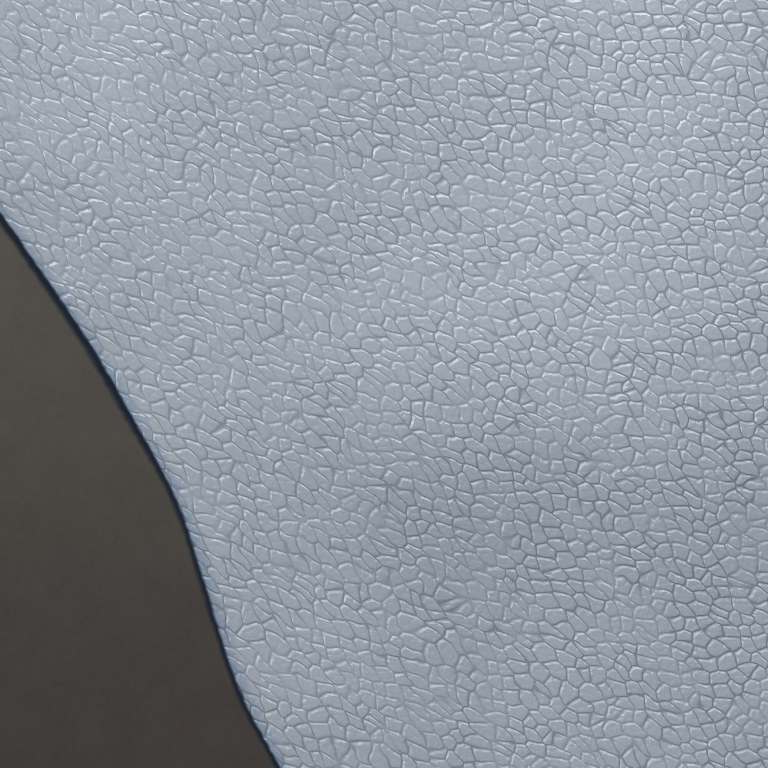
A WebGL 1 fragment shader for this texture:

```glsl
precision highp float;
// Pale blue-grey leather with a curved cut edge over a dark brown backdrop.
// Warped Voronoi cells form the grain: borders become creases, and the slope
// of the relief gives small glints; broad gradients light the whole sheet.
uniform vec2 u_resolution;

vec2 hash2(vec2 p) {
  vec3 q = fract(vec3(p.xyx) * vec3(0.1031, 0.103, 0.0973));
  q += dot(q, q.yzx + 33.33);
  return fract((q.xx + q.yz) * q.zy);
}

float noise(vec2 p) {
  vec2 i = floor(p), f = fract(p);
  f = f * f * (3.0 - 2.0 * f);
  return mix(mix(hash2(i).x, hash2(i + vec2(1, 0)).x, f.x),
             mix(hash2(i + vec2(0, 1)).x, hash2(i + vec2(1, 1)).x, f.x), f.y);
}

float fbm(vec2 p) {
  float sum = 0.0, amp = 0.5;
  for (int i = 0; i < 4; i++) {
    sum += amp * noise(p);
    p = mat2(1.6, 1.2, -1.2, 1.6) * p + 7.3;
    amp *= 0.5;
  }
  return sum;
}

// Distance to the nearest cell border.
float cellBorder(vec2 p) {
  vec2 base = floor(p), f = fract(p);
  float first = 8.0, second = 8.0;
  for (int y = -1; y <= 1; y++) {
    for (int x = -1; x <= 1; x++) {
      vec2 cell = vec2(float(x), float(y));
      float d = length(cell + 0.1 + 0.8 * hash2(base + cell) - f);
      second = min(second, max(first, d));
      first = min(first, d);
    }
  }
  return second - first;
}

// Bend the grain: shallow on the left, steep on the right.
vec2 grainSpace(vec2 uv) {
  vec2 p = uv + 0.012 * vec2(noise(uv * 23.0), noise(uv * 23.0 + 40.0));
  p += 0.005 * vec2(noise(uv * 75.0 + 9.0), noise(uv * 75.0 + 70.0));
  vec2 q = vec2(p.x + 0.4 * p.y, p.y + 0.45 * p.x - 0.25 * p.x * p.x);
  return q * vec2(52.0, 56.0);
}

float relief(vec2 uv) {
  vec2 p = grainSpace(uv);
  float pebble = smoothstep(0.0, 0.38, cellBorder(p));
  float fine = smoothstep(0.0, 0.4, cellBorder(p * 1.9 + 17.0));
  return pebble + 0.3 * fine + 0.35 * noise(uv * 210.0);
}

// Horizontal position of the cut at height y.
float cutLine(float y) {
  return 0.365 - 0.55 * min(y, 0.1) - 0.31 * clamp(y - 0.1, 0.0, 0.25)
    - 0.56 * clamp(y - 0.35, 0.0, 0.2) - 0.69 * max(y - 0.55, 0.0);
}

float smoothCut(float y) {
  float sum = 0.0;
  for (int i = -2; i <= 2; i++) sum += cutLine(y + 0.02 * float(i));
  return sum / 5.0;
}

float glow(vec2 uv, vec2 center, vec2 size) {
  vec2 d = (uv - center) / size;
  return exp(-dot(d, d));
}

void main() {
  vec2 uv = gl_FragCoord.xy / u_resolution;
  float pixel = 1.0 / u_resolution.y;
  float side = (uv.x - smoothCut(uv.y)) * 0.87;
  side += 0.0015 * (noise(uv * 130.0) - 0.5);

  // Broad light across the sheet
  float light = 0.612 + 0.035 * (uv.y - 0.5);
  light += 0.05 * glow(uv, vec2(0.86, 0.78), vec2(0.2, 0.3));
  light += 0.03 * glow(uv, vec2(0.58, 0.58), vec2(0.2, 0.12));
  light += 0.025 * glow(uv, vec2(0.1, 0.95), vec2(0.25, 0.2));
  light -= 0.04 * glow(uv, vec2(0.65, 0.33), vec2(0.25, 0.13));
  light -= 0.025 * glow(uv, vec2(0.98, 0.4), vec2(0.12, 0.35));
  light += 0.04 * (fbm(uv * 7.0) - 0.47);

  // Grain relief, creases and glints
  float height = relief(uv);
  float slope = height - relief(uv + vec2(-0.0014, 0.0024));
  float patchy = smoothstep(0.25, 0.7, noise(uv * 28.0 + 5.0));
  float border = cellBorder(grainSpace(uv));
  float crease = 1.0 - smoothstep(0.02, 0.15, border);
  float glint = smoothstep(0.2, 0.65, slope) * noise(uv * 160.0 + 3.0);
  light += 0.05 * clamp(slope, -0.8, 0.8) + 0.012 * (height - 0.9);
  light -= crease * (0.035 + 0.075 * patchy) * (0.65 + 0.5 * uv.x);
  light += glint * (0.13 + 0.07 * uv.y);
  vec3 leather = light + vec3(-0.012, 0.018, 0.058);

  // Rolled rim of the sheet
  float rim = 1.0 - smoothstep(0.0, 0.018, side);
  leather -= rim * vec3(0.1, 0.075, 0.045);

  // Backdrop and the dark blue thickness of the cut
  vec3 backdrop = mix(vec3(0.255, 0.238, 0.228), vec3(0.32, 0.305, 0.285),
                      smoothstep(0.0, 0.7, uv.y));
  backdrop += 0.02 * (fbm(uv * 25.0) - 0.47) + 0.012 * (noise(uv * 240.0) - 0.5);
  float thickness = mix(0.004, 0.009, smoothstep(0.3, 0.5, uv.y));
  float shade = smoothstep(-thickness - 0.005, -thickness * 0.5, side);
  backdrop = mix(backdrop, vec3(0.1, 0.13, 0.18), shade * 0.9);

  float cover = smoothstep(-0.0012 - pixel, 0.0012 + pixel, side);
  gl_FragColor = vec4(mix(backdrop, leather, cover), 1.0);
}
```
